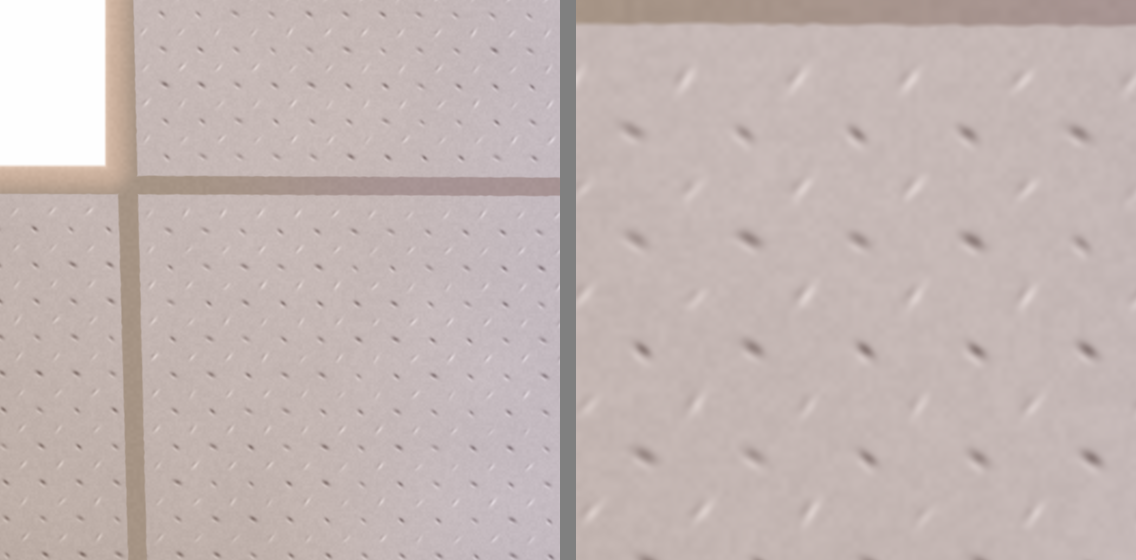
Left, the full canvas; right, a detail of the centre.
Give the GLSL for this texture, as a WebGL 2 fragment shader.

```glsl
#version 300 es
precision highp float;
// Suspended ceiling: pitted tiles between metal rails, with a lit panel in one corner.
uniform vec2 u_resolution;
out vec4 fragColor;

const vec3 TILE_PINK = vec3(0.775, 0.722, 0.712);
const vec3 TILE_WARM = vec3(0.735, 0.675, 0.642);
const vec3 TILE_COOL = vec3(0.770, 0.730, 0.755);
const vec3 RAIL_WARM = vec3(0.650, 0.580, 0.520);
const vec3 RAIL_COOL = vec3(0.655, 0.578, 0.580);
const vec3 RAIL_LIT = vec3(0.785, 0.680, 0.605);
const vec3 LAMP = vec3(0.995);

float hash(vec2 p) {
  vec3 q = fract(p.xyx * vec3(0.1031, 0.1030, 0.0973));
  q += dot(q, q.yzx + 33.33);
  return fract((q.x + q.y) * q.z);
}

float noise(vec2 p) {
  vec2 i = floor(p), f = fract(p);
  f = f * f * (3.0 - 2.0 * f);
  return mix(mix(hash(i), hash(i + vec2(1, 0)), f.x),
             mix(hash(i + vec2(0, 1)), hash(i + vec2(1, 1)), f.x), f.y);
}

// Soft step: 1 where d is positive.
float above(float d, float blur) {
  return smoothstep(-blur, blur, d);
}

// Soft elongated spot lying along a direction.
float spot(vec2 p, vec2 dir, vec2 size) {
  vec2 d = vec2(dot(p, dir), dot(p, vec2(-dir.y, dir.x))) / size;
  return exp(-dot(d, d));
}

// Row limit keeps pits on one side of the rail: side is +1 up, -1 down.
float rowAllowed(float row, float side) {
  return step(-0.5, row * side);
}

// Brightness change from dark pits, with a pale lower lip.
float darkPits(vec2 q, vec2 pitch, float side, float seed) {
  vec2 id = round(q / pitch);
  float r = hash(id + seed), s = hash(id + seed + 41.0);
  vec2 p = q - id * pitch - 0.002 * (vec2(r, s) - 0.5);
  vec2 dir = normalize(vec2(0.8, -0.6 + 0.3 * (s - 0.5)));
  float pit = spot(p, dir, vec2(0.0068, 0.0034) * mix(0.8, 1.1, s));
  float lip = spot(p + vec2(0.0025, 0.0052), dir, vec2(0.0065, 0.0025));
  return rowAllowed(id.y, side) * (0.06 * lip - mix(0.13, 0.25, r) * pit);
}

// Brightness change from pale pits, with a faint shaded flank.
float palePits(vec2 q, vec2 pitch, float side, float seed) {
  vec2 id = round(q / pitch);
  float r = hash(id + seed + 17.0), s = hash(id + seed + 73.0);
  vec2 p = q - id * pitch - 0.003 * (vec2(s, r) - 0.5);
  vec2 dir = normalize(vec2(0.62 + 0.3 * (s - 0.5), 0.75));
  float ridge = spot(p, dir, vec2(0.0085, 0.0028));
  float flank = spot(p - vec2(-0.0040, 0.0022), dir, vec2(0.0060, 0.0028));
  return rowAllowed(id.y, side) * mix(0.5, 1.0, r) * (0.11 * ridge - 0.065 * flank);
}

// Two staggered lattices, slightly sheared by perspective.
float pits(vec2 uv, vec2 origin, vec2 pitch, float side, float seed) {
  vec2 q = uv - origin;
  q += vec2(0.033 * q.y, 0.005 * q.x);
  return darkPits(q, pitch, side, seed)
       + palePits(q - vec2(-0.033, 0.030), pitch, side, seed);
}

vec3 tileColor(vec2 uv) {
  vec3 c = mix(TILE_WARM, TILE_PINK, smoothstep(-0.25, 0.65, uv.x * 0.6 + uv.y * 0.7 - 0.1));
  c = mix(c, TILE_COOL, smoothstep(0.55, 1.05, uv.x + 0.12 * (0.5 - uv.y)));
  float blotch = noise(uv * 9.0) - 0.5;
  float grain = noise(uv * 140.0) + noise(uv * 260.0) - 1.0;
  return c + 0.014 * blotch + 0.018 * grain;
}

void main() {
  vec2 uv = gl_FragCoord.xy / u_resolution;
  float blur = max(0.0022, 0.7 / u_resolution.y);
  float wobble = 0.0015 * (noise(uv * 120.0) - 0.5);

  // Slightly converging rail edges
  float railLeft = 0.229 - 0.0275 * uv.y + wobble;
  float railRight = 0.262 - 0.024 * uv.y + wobble;
  float railBottom = 0.654 - 0.004 * uv.x + wobble;
  float railTop = 0.687 - 0.004 * uv.x + wobble;
  float rightSide = above(uv.x - railRight, blur);
  float upperSide = above(uv.y - railBottom, blur);

  // Tiles
  float relief;
  if (uv.y > 0.668) relief = pits(uv, vec2(0.2982, 0.7214), vec2(0.0656, 0.0638), 1.0, 5.0);
  else if (uv.x > railRight - 0.015) relief = pits(uv, vec2(0.3021, 0.5885), vec2(0.0662, 0.0643), -1.0, 29.0);
  else relief = pits(uv, vec2(0.0612, 0.5924), vec2(0.0662, 0.0647), -1.0, 61.0);
  vec3 color = tileColor(uv) + relief * vec3(0.95, 1.0, 1.0);

  // Rails and the wider frame round the lamp
  float vertical = above(uv.x - railLeft, blur) * (1.0 - rightSide);
  float horizontal = upperSide * (1.0 - above(uv.y - railTop, blur));
  float frame = upperSide * (1.0 - rightSide);
  vec3 rail = mix(RAIL_WARM, RAIL_COOL, smoothstep(0.25, 0.8, uv.x));
  vec2 toLamp = uv - vec2(0.188, 0.704);
  float lampDist = length(vec2(max(toLamp.x, 0.0), max(-toLamp.y, 0.0)));
  float lit = frame * (1.0 - smoothstep(0.015, 0.065, lampDist));
  rail = mix(rail, RAIL_LIT, lit) + 0.022 * (noise(uv * 170.0) - 0.5);
  color = mix(color, rail, max(max(vertical, horizontal), frame));

  // Lamp with a narrow glow
  float lamp = above(-toLamp.x, 0.003) * above(toLamp.y, 0.004);
  color += 0.10 * frame * exp(-lampDist / 0.008);
  color = mix(color, LAMP, lamp);
  fragColor = vec4(clamp(color, 0.0, 1.0), 1.0);
}
```
